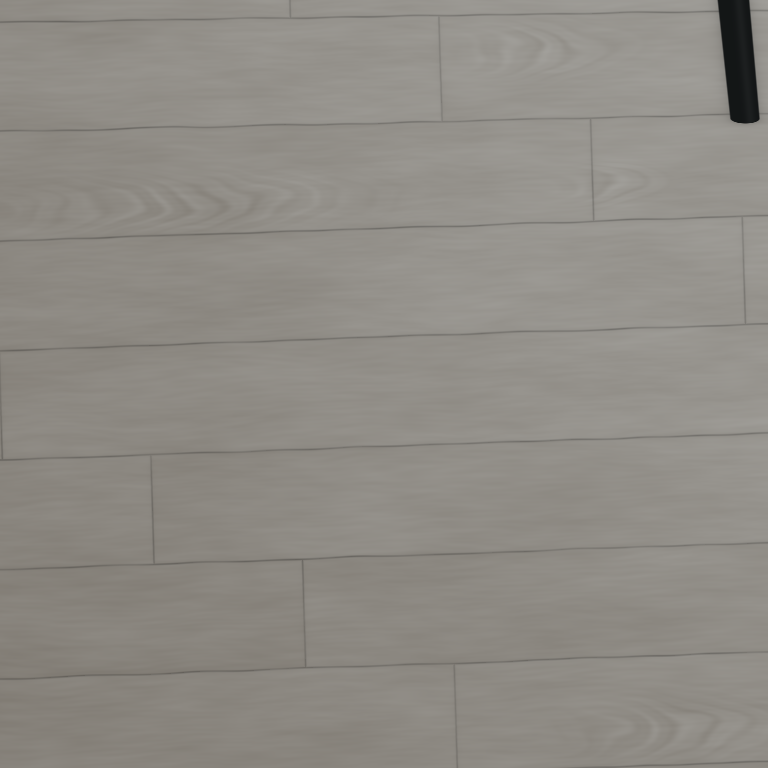
This texture is drawn by a Shadertoy shader. Its source:

```glsl
// Pale grey wood plank floor in slightly tilted staggered rows, with a dark furniture leg at the top right.

// Layout, in canvas units
const float ROW_PITCH = 0.1425;     // plank width
const float ROW_START = 0.1159;     // height of seam 0 at the left edge
const float ROW_SLOPE = 0.0352;     // rise of the seams to the right
const float TOP_FLATTEN = 0.020;    // slope lost toward the top edge
const float PLANK_LENGTH = 1.165;
const float JOINT_START = 0.396;    // end joint of row 0
const float JOINT_STEP = -0.1975;   // shift of the joint per row
const float JOINT_LEAN = 0.03;
const float SEAM_HALF = 0.0010;
const float SEAM_DEPTH = 0.21;

// Colours
const vec3 WOOD_DARK = vec3(0.500, 0.479, 0.448);
const vec3 WOOD_LIGHT = vec3(0.622, 0.614, 0.594);
const vec3 GRAIN_TINT = vec3(0.92, 1.0, 1.08);
const vec3 LEG_COLOR = vec3(0.075, 0.085, 0.087);

// Grain
const float FIBRE_AMOUNT = 0.016;
const float MOTTLE_AMOUNT = 0.026;
const float PLANK_VARIATION = 0.014;
const float FIGURE_AMOUNT = 0.021;

// Arched grain figures: centre x, centre y, half length, half height
const int FIGURE_COUNT = 4;
const vec4 FIGURES[FIGURE_COUNT] = vec4[](
    vec4(0.25, 0.735, 0.23, 0.034), vec4(0.89, 0.050, 0.13, 0.037),
    vec4(0.71, 0.935, 0.10, 0.034), vec4(0.80, 0.760, 0.06, 0.025));

// Furniture leg: axis ends and half widths
const vec2 LEG_TOP = vec2(0.955, 1.0);
const vec2 LEG_FOOT = vec2(0.970, 0.846);
const vec2 LEG_HALF = vec2(0.0205, 0.0190);

float hash(vec2 p) {
    vec3 q = fract(p.xyx * vec3(0.1031, 0.1030, 0.0973));
    q += dot(q, q.yzx + 33.33);
    return fract((q.x + q.y) * q.z);
}

vec2 gradient(vec2 cell) {
    float angle = 6.28319 * hash(cell);
    return vec2(cos(angle), sin(angle));
}

float noise(vec2 p) {
    vec2 i = floor(p), f = p - i;
    vec2 u = f * f * f * (f * (f * 6.0 - 15.0) + 10.0);
    vec2 e = vec2(1.0, 0.0);
    float low = mix(dot(gradient(i), f), dot(gradient(i + e), f - e), u.x);
    float high = mix(dot(gradient(i + e.yx), f - e.yx),
                     dot(gradient(i + 1.0), f - 1.0), u.x);
    return mix(low, high, u.y);
}

float line(float dist, float halfWidth, float px) {
    return 1.0 - smoothstep(halfWidth - px, halfWidth + px, dist);
}

// Brightness offset of the wood; p is aligned with the seams
float woodGrain(vec2 p, vec2 plank) {
    vec2 q = p + 7.0 * vec2(hash(plank), hash(plank + 41.0));
    q.y += 0.008 * noise(q * vec2(5.0, 12.0));
    float fibre = noise(q * vec2(22.0, 210.0)) + 0.8 * noise(q * vec2(9.0, 85.0));
    float mottle = noise(q * vec2(3.5, 14.0)) + 0.6 * noise(q * vec2(9.0, 34.0));
    return FIBRE_AMOUNT * fibre + MOTTLE_AMOUNT * mottle
         + PLANK_VARIATION * (hash(plank + 17.0) - 0.5);
}

// Nested arches pointing right, fading out around each centre
float archedFigure(vec2 uv) {
    float sum = 0.0;
    for (int i = 0; i < FIGURE_COUNT; i++) {
        vec2 d = uv - FIGURES[i].xy;
        d.y -= ROW_SLOPE * d.x;
        vec2 r = d / FIGURES[i].zw;
        float phase = d.x + 0.065 * r.y * r.y + 0.03 * noise(uv * vec2(14.0, 38.0));
        float rings = sin(130.0 * phase) + 0.4 * sin(290.0 * phase);
        sum += rings * exp(-1.3 * dot(r, r));
    }
    return FIGURE_AMOUNT * sum;
}

void mainImage(out vec4 fragColor, in vec2 fragCoord) {
    vec2 uv = fragCoord / iResolution.y;
    float px = 1.0 / iResolution.y;

    // Rows and planks
    float slope = ROW_SLOPE - TOP_FLATTEN * smoothstep(0.65, 1.0, uv.y);
    float wobble = 0.0022 * noise(uv * vec2(14.0, 3.0));
    float level = uv.y - slope * uv.x + wobble;
    float v = (level - ROW_START) / ROW_PITCH;
    float row = floor(v);
    float across = v - row;
    float joint = JOINT_START + JOINT_STEP * row;
    float u = (uv.x + JOINT_LEAN * ROW_PITCH * (across - 0.5) - joint) / PLANK_LENGTH;
    vec2 plank = vec2(floor(u), row) + 20.0;

    // Soft daylight, brightest at the upper right
    vec2 glow = uv - vec2(0.75, 0.70);
    float light = 0.14 + 0.36 * uv.x + 0.36 * uv.y + 0.15 * exp(-6.0 * dot(glow, glow));
    vec3 color = mix(WOOD_DARK, WOOD_LIGHT, light);
    color += GRAIN_TINT * (woodGrain(vec2(uv.x, level), plank) + archedFigure(uv));

    // Seams and end joints, unevenly worn
    float seamDist = min(across, 1.0 - across) * ROW_PITCH;
    float jointDist = abs(u - round(u)) * PLANK_LENGTH;
    float wear = 0.85 + 0.6 * noise(uv * vec2(18.0, 9.0));
    float gap = max(line(seamDist, SEAM_HALF, px), 0.85 * line(jointDist, SEAM_HALF, px));
    float softEdge = exp(-min(seamDist, jointDist) / 0.003);
    color *= 1.0 - SEAM_DEPTH * wear * gap - 0.035 * softEdge;

    // Leg with a rounded foot, a faint shadow and a dim sheen
    float t = (LEG_TOP.y - uv.y) / (LEG_TOP.y - LEG_FOOT.y);
    float side = uv.x - mix(LEG_TOP.x, LEG_FOOT.x, t);
    float halfWidth = mix(LEG_HALF.x, LEG_HALF.y, min(t, 1.0));
    float below = max(LEG_FOOT.y - uv.y, 0.0) * 2.8;
    float legDist = length(vec2(side, below)) - halfWidth;
    color *= 1.0 - 0.12 * exp(-max(legDist, 0.0) / 0.008);
    float sheen = 0.035 * exp(-pow((side - 0.007) / 0.006, 2.0));
    color = mix(color, LEG_COLOR + sheen, line(legDist, 0.0, px));

    fragColor = vec4(color, 1.0);
}
```
